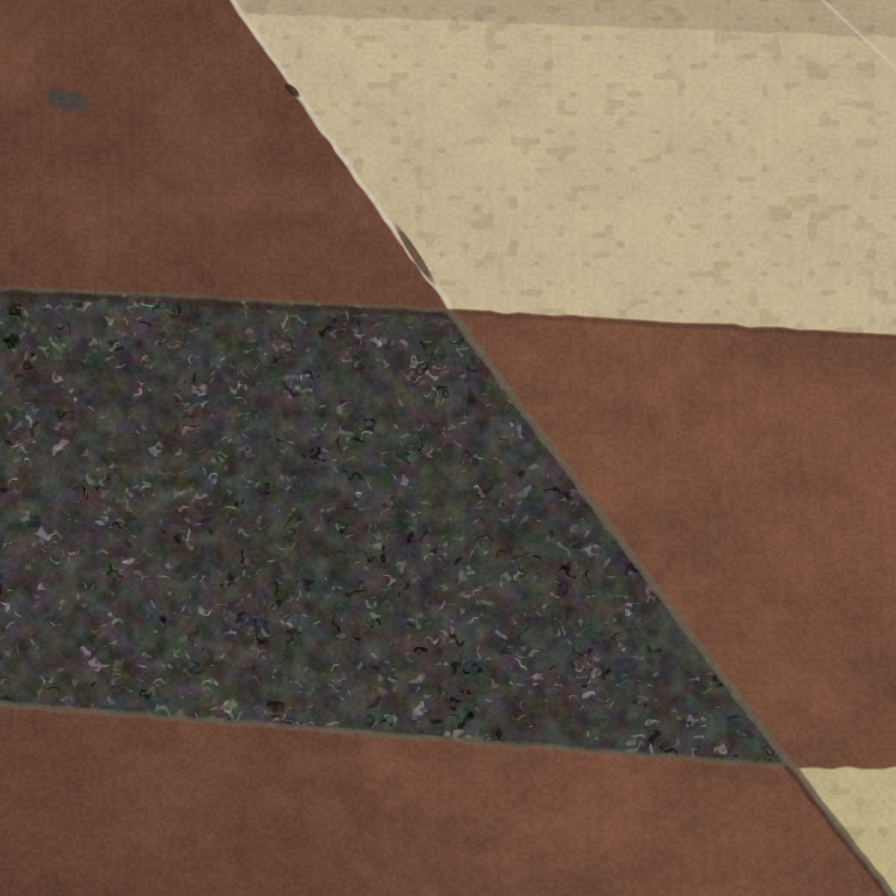
A WebGL 2 fragment shader for this texture:

```glsl
#version 300 es
precision highp float;
uniform vec2 u_resolution;
out vec4 fragColor;

#define SOFT 0.0022
#define GRAIN 0.045
#define CHIP_SCALE 78.0
#define CHIP_CONTRAST 0.20
#define BROWN vec3(0.425, 0.285, 0.222)
#define CREAM vec3(0.755, 0.690, 0.560)
#define SLATE vec3(0.238, 0.230, 0.217)
#define GROUT vec3(0.400, 0.355, 0.295)
#define CHALK vec3(0.800, 0.760, 0.680)
#define SHADOW vec3(0.220, 0.150, 0.125)

float hash(vec2 p) {
  return fract(sin(dot(p, vec2(127.1, 311.7))) * 43758.5453);
}

float noise(vec2 p) {
  vec2 i = floor(p), f = fract(p);
  f = f * f * (3.0 - 2.0 * f);
  return mix(mix(hash(i), hash(i + vec2(1, 0)), f.x),
             mix(hash(i + vec2(0, 1)), hash(i + vec2(1, 1)), f.x), f.y);
}

float fbm(vec2 p) {
  float sum = 0.0, amp = 0.5;
  for (int i = 0; i < 4; i++) {
    sum += amp * noise(p);
    p = mat2(1.6, 1.2, -1.2, 1.6) * p + 7.3;
    amp *= 0.5;
  }
  return sum / 0.9375;
}

float soft() { return max(SOFT, 0.8 / u_resolution.y); }
float step01(float d) { return smoothstep(-soft(), soft(), d); }
float stroke(float d, float halfWidth) { return step01(halfWidth - abs(d)); }

float blob(vec2 p, vec2 center, vec2 radius, float slope) {
  vec2 q = p - center;
  q.y -= slope * q.x;
  return 1.0 - smoothstep(0.6, 1.15, length(q / radius));
}

// Scattered mineral chips, one per jittered cell
vec3 chips(vec2 p, float scale, float density) {
  vec2 g = p * scale + 1.1 * vec2(noise(p * 130.0), noise(p * 130.0 + 31.0));
  vec2 id = floor(g);
  vec2 q = fract(g) - 0.3 - 0.4 * vec2(hash(id + 3.1), hash(id + 8.7));
  q.y += q.x * (hash(id + 5.0) - 0.5);
  float mask = 1.0 - smoothstep(0.1, 0.42, length(q * vec2(0.8, 1.2)));
  vec3 tint = vec3(0.9) + 0.3 * vec3(hash(id + 1.7), hash(id + 2.9), hash(id + 4.3));
  return tint * mask * step(1.0 - density, hash(id)) * (0.4 + 0.6 * hash(id + 6.0));
}

vec3 brownStone(vec2 p) {
  vec3 c = BROWN * mix(0.94, 1.06, smoothstep(0.2, 0.8, p.x));
  c *= 1.0 + 0.25 * (fbm(p * vec2(9.0, 13.0)) - 0.5);
  return c * (1.0 + 0.15 * (fbm(p * 48.0) - 0.5));
}

vec3 slateStone(vec2 p) {
  vec3 c = SLATE + CHIP_CONTRAST * 0.8 * (fbm(p * CHIP_SCALE) - 0.5);
  c += 0.06 * (vec3(noise(p * 65.0), noise(p * 65.0 + 40.0), noise(p * 65.0 + 80.0)) - 0.5);
  c += CHIP_CONTRAST * chips(p, 62.0, 0.13);
  c += CHIP_CONTRAST * 0.7 * chips(p + 0.37, 105.0, 0.16);
  return c - 0.12 * chips(p + 0.71, 55.0, 0.16);
}

vec3 creamStone(vec2 p) {
  vec3 c = CREAM * (1.0 + 0.08 * (fbm(p * 24.0) - 0.5));
  float pits = smoothstep(0.70, 0.86, noise(p * vec2(75.0, 95.0)));
  return c * (1.0 - 0.07 * pits);
}

void main() {
  vec2 p = gl_FragCoord.xy / u_resolution;
  float depth = 1.0 - p.y;
  float wobble = 0.003 * (noise(p * 55.0) - 0.5);

  // Signed distances to the seams, positive to the right or below
  float diagonal = 0.81 * (p.x - 0.2565 - 0.694 * depth - 0.0457 * depth * depth) + wobble;
  float upper = depth - (0.3216 + 0.046 * p.x + 0.006 * p.x * p.x) + wobble;
  float lower = depth - min(0.7865 + 0.078 * p.x, 0.857) + wobble;
  float right = step01(diagonal), left = 1.0 - right;
  float below = step01(upper), under = step01(lower);

  // Tiles
  vec3 brown = brownStone(p), cream = creamStone(p);
  float farBand = step01(0.016 + 0.036 * (p.x - 0.3) - depth + wobble);
  vec3 farCream = cream * mix(vec3(1), vec3(0.90, 0.89, 0.90), farBand);
  vec3 leftColor = mix(brown, slateStone(p), below * (1.0 - under));
  vec3 rightColor = mix(farCream, brown, below);
  rightColor = mix(rightColor, cream * vec3(0.97, 0.98, 0.92), under);
  vec3 color = mix(leftColor, rightColor, right);

  // Joints
  float worn = 0.55 + 0.45 * noise(p * 60.0);
  color = mix(color, SHADOW, 0.55 * left * stroke(upper - 0.006, 0.003));
  color = mix(color, GROUT, 0.75 * worn * left * stroke(upper, 0.0022));
  color = mix(color, SHADOW * 1.5, 0.5 * right * stroke(upper - 0.003, 0.003));
  color = mix(color, GROUT, 0.9 * worn * left * stroke(lower, 0.0035));
  color = mix(color, GROUT, (0.65 + 0.3 * worn) * below * stroke(diagonal, 0.0045));
  color = mix(color, SHADOW, 0.5 * under * stroke(diagonal + 0.005, 0.0025));
  color = mix(color, CHALK, worn * (1.0 - below) * stroke(diagonal - 0.002, 0.0028));
  color = mix(color, CHALK, 0.75 * stroke(0.7 * (p.x - 0.918 - 1.08 * depth), 0.0015));

  // Chipped corners and a grey stain
  color = mix(color, SHADOW, 0.85 * blob(p, vec2(0.326, 0.899), vec2(0.009, 0.006), -0.6));
  color = mix(color, SHADOW * 1.3, 0.75 * blob(p, vec2(0.463, 0.716), vec2(0.023, 0.009), -1.45));
  color = mix(color, vec3(0.29, 0.26, 0.24), 0.9 * blob(p, vec2(0.074, 0.888), vec2(0.029, 0.013), -0.2));

  color += GRAIN * (noise(p * 300.0) - 0.5);
  fragColor = vec4(clamp(color, 0.0, 1.0), 1.0);
}
```
